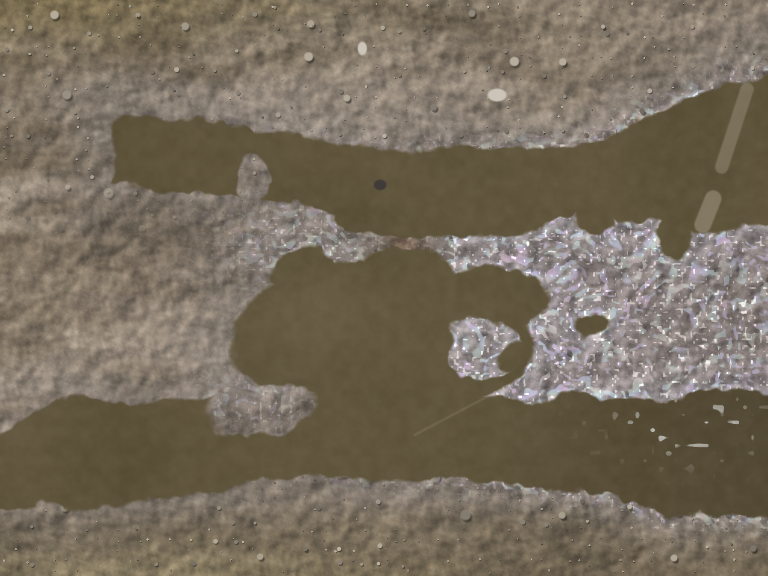
A Shadertoy shader for this texture:

```glsl
// Muddy ground with two shallow brown puddles and glittering wet silt.
// Puddles are unions of bands and ellipses with noise-warped shores;
// fractal noise, relief light and scattered pebbles supply the detail.

float hash(vec2 p) {
  vec3 q = fract(p.xyx * 0.1031);
  q += dot(q, q.yzx + 33.33);
  return fract((q.x + q.y) * q.z);
}

float noise(vec2 p) {
  vec2 i = floor(p), f = fract(p);
  f = f * f * (3.0 - 2.0 * f);
  return mix(mix(hash(i), hash(i + vec2(1, 0)), f.x),
             mix(hash(i + vec2(0, 1)), hash(i + vec2(1, 1)), f.x), f.y);
}

float fbm(vec2 p) {
  float sum = 0.0, amp = 0.5;
  for (int i = 0; i < 5; i++) {
    sum += amp * noise(p);
    p = mat2(1.6, 1.2, -1.2, 1.6) * p + 7.3;
    amp *= 0.5;
  }
  return sum;
}

// Approximate ellipse distance, positive inside
float blob(vec2 p, float x, float y, float w, float h) {
  return (1.0 - length((p - vec2(x, y)) / vec2(w, h))) * min(w, h);
}

// Gaussian spot
float soft(vec2 p, float x, float y, float w, float h) {
  vec2 d = (p - vec2(x, y)) / vec2(w, h);
  return exp(-dot(d, d));
}

float segment(vec2 p, vec2 a, vec2 b) {
  vec2 d = b - a;
  return length(p - a - d * clamp(dot(p - a, d) / dot(d, d), 0.0, 1.0));
}

// Signed shore distance, positive in water
float water(vec2 p) {
  float x = p.x, y = p.y;
  float top = 0.79 - 0.05 * smoothstep(0.3, 0.7, x) + 0.135 * smoothstep(0.92, 1.35, x);
  float low = 0.67 - 0.083 * smoothstep(0.35, 0.75, x)
    + 0.038 * soft(p, 1.02, y, 0.12, 1.0) + 0.028 * smoothstep(1.22, 1.33, x);
  float upper = min(min(top - y, y - low), x - 0.2);
  upper = min(upper, -blob(p, 0.435, 0.69, 0.03, 0.04));

  float bank = 0.25 + 0.05 * smoothstep(0.0, 0.11, x) + 0.012 * smoothstep(0.7, 1.1, x);
  float bed = 0.118 + 0.045 * smoothstep(0.18, 0.45, x) - 0.06 * smoothstep(0.9, 1.22, x);
  float lower = min(bank - y, y - bed);
  lower = max(lower, blob(p, 0.66, 0.40, 0.26, 0.14));
  lower = max(lower, blob(p, 0.53, 0.51, 0.06, 0.05));
  lower = max(lower, blob(p, 0.70, 0.50, 0.09, 0.07));
  lower = max(lower, blob(p, 0.865, 0.48, 0.09, 0.06));
  lower = min(lower, -blob(p, 0.835, 0.395, 0.06, 0.055));
  lower = max(lower, blob(p, 0.885, 0.385, 0.032, 0.026));
  lower = min(lower, -blob(p, 0.46, 0.285, 0.09, 0.04));

  float coves = max(blob(p, 1.03, 0.615, 0.045, 0.03), blob(p, 1.165, 0.58, 0.03, 0.035));
  coves = max(coves, blob(p, 1.03, 0.43, 0.025, 0.018));
  return max(max(upper, lower), coves);
}

void mainImage(out vec4 fragColor, in vec2 fragCoord) {
  vec2 p = fragCoord / iResolution.y;
  float broad = fbm(p * 5.0), grain = fbm(p * 60.0);
  vec2 warp = vec2(fbm(p * 13.0), fbm(p * 13.0 + 31.0)) - 0.5;
  float d = water(p + 0.045 * warp + 0.008 * (noise(p * 70.0) - 0.5));
  float shore = exp(min(d, 0.0) / 0.022);

  // Dry earth with ochre corners and grey damp margins
  vec3 land = mix(vec3(0.47, 0.42, 0.35), vec3(0.61, 0.56, 0.5), smoothstep(0.3, 0.7, fbm(p * vec2(4, 18))));
  land = mix(land, vec3(0.62, 0.57, 0.51), 0.6 * soft(p, 1.15, 0.96, 0.4, 0.12));
  land = mix(land, vec3(0.59, 0.53, 0.46), 0.5 * soft(p, 0.18, 0.5, 0.25, 0.14));
  land = mix(land, vec3(0.5, 0.44, 0.3), 0.8 * soft(p, 0.1, 1.0, 0.5, 0.09));
  land = mix(land, vec3(0.44, 0.39, 0.3), 0.75 - 0.75 * smoothstep(0.08, 0.18, p.y));
  land = mix(land, vec3(0.58, 0.53, 0.4), 0.6 * soft(p, 0.2, 0.0, 0.5, 0.05));
  land = mix(land, vec3(0.5, 0.47, 0.45), 0.55 * exp(min(d, 0.0) / 0.08));
  land = mix(land, vec3(0.46, 0.37, 0.28), soft(p, 0.7, 0.575, 0.035, 0.03));
  float relief = fbm(p * 45.0 + vec2(-0.3, 0.3)) - fbm(p * 45.0);
  land *= 0.82 + 0.25 * broad + 0.45 * (grain - 0.48) + 0.6 * relief;

  // Glittering silt flats and bright shore rims
  float flats = smoothstep(0.7, 0.82, p.x) * smoothstep(0.27, 0.31, p.y) * smoothstep(0.66, 0.62, p.y);
  float shine = max(flats, 0.75 * soft(p, 0.54, 0.57, 0.15, 0.09));
  shine = max(shine, 0.5 * soft(p, 0.45, 0.3, 0.12, 0.06));
  shine = max(shine, shore * (0.2 + 0.7 * smoothstep(0.4, 1.15, p.x)) * smoothstep(0.25, 0.5, p.x));
  float glint = smoothstep(0.5, 0.82, noise(p * vec2(105, 130) + 8.0 * warp));
  vec3 tint = cos(6.28 * (noise(p * 55.0) + vec3(0, 0.33, 0.67)));
  vec3 silt = mix(vec3(0.5, 0.46, 0.45), vec3(0.67, 0.65, 0.68), 0.7 * shore * flats + 0.3 * grain);
  silt *= 0.86 + 1.1 * relief + 0.25 * grain;
  silt = mix(silt, vec3(0.84, 0.83, 0.88) + 0.06 * tint, glint * (0.4 + 0.35 * shore));
  silt += 0.3 * smoothstep(0.72, 0.92, noise(p * 190.0));
  land = mix(land, silt, shine * (0.8 + 0.2 * glint));

  // Pebbles at three sizes with small shadows
  for (int i = 0; i < 3; i++) {
    vec2 g = p * 14.0 * exp2(float(i)) + 9.0 * float(i), cell = floor(g);
    float pick = hash(cell + 5.0), size = mix(0.06, 0.16, hash(cell + 17.0));
    vec2 v = g - cell - 0.3 - 0.4 * vec2(hash(cell + 3.0), hash(cell + 11.0));
    float here = step(pick, 0.22) * (1.0 - flats) * smoothstep(0.1, 0.35, abs(p.y - 0.42));
    land *= 1.0 - 0.4 * here * smoothstep(size, size * 0.5, length(v + vec2(-0.04, 0.06)));
    land = mix(land, vec3(0.76, 0.72, 0.65) * (0.55 + 2.0 * pick), here * smoothstep(size, size * 0.6, length(v)));
  }

  // Silty water, darker at lower right, with a scratch and bubbles
  vec3 pool = mix(vec3(0.34, 0.3, 0.205), vec3(0.4, 0.355, 0.26), broad);
  pool = mix(pool, vec3(0.43, 0.39, 0.29), 0.6 * soft(p, 0.55, 0.45, 0.12, 0.06));
  pool *= 1.0 - 0.14 * smoothstep(0.8, 1.3, p.x) * smoothstep(0.4, 0.3, p.y);
  pool += 0.05 * (grain - 0.48) + 0.06 * smoothstep(0.004, 0.0, segment(p, vec2(0.72, 0.245), vec2(0.9, 0.34)));
  pool = mix(pool, vec3(0.85), smoothstep(0.8, 0.9, noise(p * 75.0)) * soft(p, 1.2, 0.26, 0.12, 0.05));

  // Pale reflected post and its foot
  float post = smoothstep(0.014, 0.009, segment(p, vec2(1.297, 0.845), vec2(1.253, 0.71)));
  float foot = smoothstep(0.017, 0.012, segment(p, vec2(1.238, 0.655), vec2(1.22, 0.61)));
  pool = mix(pool, vec3(0.58, 0.54, 0.46), max(0.55 * post, 0.7 * foot));

  // Lone stones over land and water
  vec3 col = mix(land, pool, smoothstep(-0.003, 0.004, d));
  float pale = max(blob(p, 0.863, 0.835, 0.018, 0.012), blob(p, 0.629, 0.916, 0.009, 0.013));
  col = mix(col, vec3(0.8, 0.77, 0.72), smoothstep(-0.001, 0.003, pale));
  col = mix(col, vec3(0.25, 0.23, 0.22), smoothstep(-0.001, 0.003, blob(p, 0.66, 0.679, 0.012, 0.01)));
  fragColor = vec4(clamp(col, 0.0, 1.0), 1.0);
}
```
